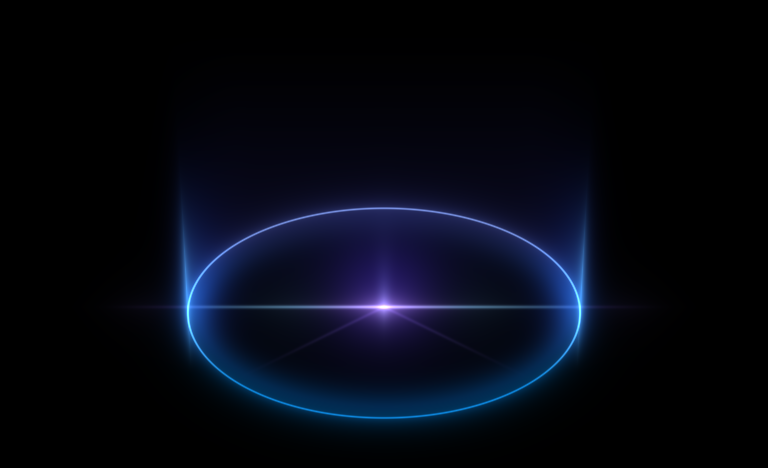
A Shadertoy shader for this background:

```glsl
// A glowing elliptical portal on black: a thin lit ring, light curtains rising
// from its two sides, and a violet lens flare in the middle. Everything is
// summed from distance functions and exponential falloffs, in canvas heights.

#define RING_CENTER vec2(0.0, -0.169)
#define RING_RADII vec2(0.419, 0.224)
#define RING_WIDTH 0.0018
#define FLARE_CENTER vec2(0.0, -0.156)
#define CURTAIN_LEAN 0.055
#define CURTAIN_HEIGHT 0.17
#define STREAK_REACH 0.62

const vec3 RING_TOP = vec3(0.42, 0.52, 0.68);
const vec3 RING_SIDE = vec3(0.40, 0.68, 0.85);
const vec3 RING_BOTTOM = vec3(0.06, 0.42, 0.66);
const vec3 GLOW_TOP = vec3(0.09, 0.11, 0.23);
const vec3 GLOW_SIDE = vec3(0.05, 0.19, 0.38);
const vec3 GLOW_BOTTOM = vec3(0.00, 0.20, 0.36);

float gauss(float x, float width) {
    x /= width;
    return exp(-x * x);
}

// Approximate signed distance to an axis-aligned ellipse, negative inside
float ellipseDistance(vec2 q, vec2 radii) {
    float k = length(q / radii);
    return k * (k - 1.0) / max(length(q / (radii * radii)), 0.001);
}

// Blend of three colours by height on the ring, v from -1 to 1
vec3 byHeight(vec3 low, vec3 middle, vec3 high, float v) {
    vec3 upper = mix(middle, high, smoothstep(0.0, 0.85, v));
    return mix(upper, low, smoothstep(0.0, 0.75, -v));
}

// Dim navy dome of light above the ring
vec3 haze(vec2 p) {
    float side = 1.0 - smoothstep(0.30, 0.50, abs(p.x));
    float rise = smoothstep(-0.20, -0.02, p.y) * (1.0 - smoothstep(-0.05, 0.46, p.y));
    return vec3(0.030, 0.031, 0.105) * side * rise;
}

// Ring line with soft halos on both sides
vec3 ring(vec2 q, float d, float pixel) {
    float v = clamp(q.y / RING_RADII.y, -1.0, 1.0);
    float line = 1.0 - smoothstep(RING_WIDTH - pixel, RING_WIDTH + pixel, abs(d));
    float halo = d < 0.0 ? gauss(d, 0.055) : exp(-d / 0.026);
    vec3 glow = byHeight(GLOW_BOTTOM, GLOW_SIDE, GLOW_TOP, v) * halo;
    vec3 core = byHeight(RING_BOTTOM, RING_SIDE, RING_TOP, v);
    return glow * 0.85 + core * (0.75 * line + 0.12 * exp(-abs(d) / 0.007));
}

// Mirrored curtains standing on the left and right ends of the ring
vec3 curtains(vec2 q) {
    float h = q.y;
    float x = abs(q.x) - RING_RADII.x - CURTAIN_LEAN * h;
    float foot = smoothstep(-0.13, 0.05, h);
    float fade = gauss(max(h - 0.03, 0.0), CURTAIN_HEIGHT);
    float tall = gauss(max(h - 0.03, 0.0), CURTAIN_HEIGHT * 1.4);
    float sheet = x < 0.0 ? gauss(x, 0.085) : exp(-x / 0.022);
    float nearEdge = x < 0.0 ? exp(x / 0.035) : exp(-x / 0.012);
    float edge = exp(-abs(x) / 0.006);
    vec3 light = vec3(0.025, 0.045, 0.22) * sheet * tall;
    light += vec3(0.10, 0.22, 0.27) * nearEdge * fade;
    light += vec3(0.12, 0.24, 0.28) * edge * fade * smoothstep(0.36, 0.08, h);
    return light * foot;
}

// Central flare: violet cloud, bright core, cross streaks and faint rays
vec3 flare(vec2 f, float pixel) {
    float ax = abs(f.x);
    float r = length(f);
    vec3 light = vec3(0.10, 0.055, 0.27) * gauss(length(f - vec2(0.0, 0.035)), 0.12);
    light += vec3(0.20, 0.13, 0.28) * exp(-length(f * vec2(0.7, 1.2)) / 0.035);
    light += vec3(0.34, 0.34, 0.36) * exp(-(ax / 0.040 + abs(f.y) / 0.021));

    // Horizontal streak, tinted from white through cyan to dull violet
    float reach = 1.0 - smoothstep(0.12, STREAK_REACH, ax);
    vec3 tint = mix(vec3(0.36, 0.36, 0.46), vec3(0.24, 0.36, 0.42), smoothstep(0.04, 0.20, ax));
    tint = mix(tint, vec3(0.20, 0.12, 0.30), smoothstep(0.34, 0.48, ax));
    light += tint * reach * gauss(f.y, 0.0026 + pixel * 0.5);
    light += vec3(0.13, 0.08, 0.16) * exp(-abs(f.y) / 0.012) * gauss(ax, 0.16);
    light += vec3(0.03, 0.025, 0.06) * exp(-abs(f.y) / 0.035) * gauss(ax - 0.50, 0.09);
    light += vec3(0.025, 0.055, 0.055) * exp(-abs(f.y) / 0.05) * gauss(ax - 0.20, 0.09);

    // Upward plume
    float plume = f.y > 0.0 ? exp(-f.y / 0.06) : exp(f.y / 0.02);
    light += vec3(0.13, 0.15, 0.22) * plume * gauss(f.x, 0.012 + 0.08 * abs(f.y));

    // Two thin mirrored rays running down and outward
    vec2 along = normalize(vec2(0.90, -0.44));
    float across = dot(vec2(ax, f.y), vec2(-along.y, along.x));
    float rayFade = step(f.y, 0.0) * (1.0 - smoothstep(0.05, 0.36, r));
    light += vec3(0.07, 0.05, 0.11) * gauss(across, 0.0025 + pixel * 0.5) * rayFade;
    return light;
}

void mainImage(out vec4 fragColor, in vec2 fragCoord) {
    float pixel = 1.0 / iResolution.y;
    vec2 p = (fragCoord - 0.5 * iResolution.xy) * pixel;
    vec2 q = p - RING_CENTER;
    float d = ellipseDistance(q, RING_RADII);
    float inside = 1.0 - smoothstep(-0.03, 0.0, d);

    vec3 color = haze(p) * (1.0 - 0.65 * inside);
    color += vec3(0.010, 0.018, 0.055) * inside;
    color += ring(q, d, pixel);
    color += curtains(q);
    color += flare(p - FLARE_CENTER, pixel);
    fragColor = vec4(clamp(color, 0.0, 1.0), 1.0);
}
```
